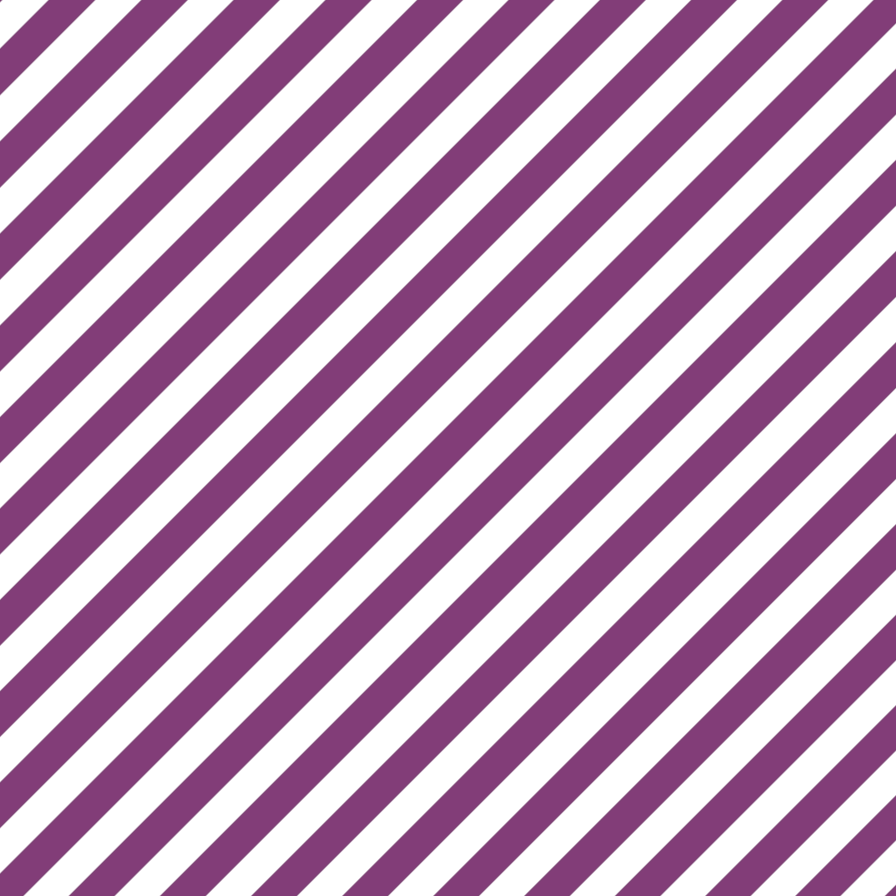
Reproduce this pattern procedurally as a Shadertoy shader.

```glsl
#define STRIPE_COLOR vec3(0.51, 0.24, 0.47)
#define RIM_COLOR    vec3(0.47, 0.25, 0.44)
#define GROUND_COLOR vec3(1.0)
#define PERIOD       0.1018   // stripe spacing along a canvas side
#define FIRST_AXIS   0.0787   // first stripe axis, from the upper left corner
#define HALF_WIDTH   0.0181   // measured across the stripe
#define RIM_WIDTH    0.0012
#define DRIFT        0.0056   // slight uneven spacing, strongest mid-canvas

const float DIAGONAL = 0.70710678;

// Signed distance to the nearest diagonal stripe, negative inside
float stripeDistance(vec2 p) {
    float along = p.x + 1.0 - p.y;
    float t = along - 1.0;
    float bend = DRIFT * (1.0 - t * t * t * t);
    float phase = (along - bend - FIRST_AXIS) / PERIOD;
    float offAxis = abs(fract(phase + 0.5) - 0.5) * PERIOD * DIAGONAL;
    return offAxis - HALF_WIDTH;
}

void mainImage(out vec4 fragColor, in vec2 fragCoord) {
    float pixel = 1.0 / iResolution.y;
    float dist = stripeDistance(fragCoord * pixel);

    // Thin muted rim just inside each stripe
    float rim = smoothstep(-pixel, pixel, dist + RIM_WIDTH);
    vec3 ink = mix(STRIPE_COLOR, RIM_COLOR, rim);

    // Stripe over the ground
    float coverage = 1.0 - smoothstep(-pixel, pixel, dist);
    fragColor = vec4(mix(GROUND_COLOR, ink, coverage), 1.0);
}
```
